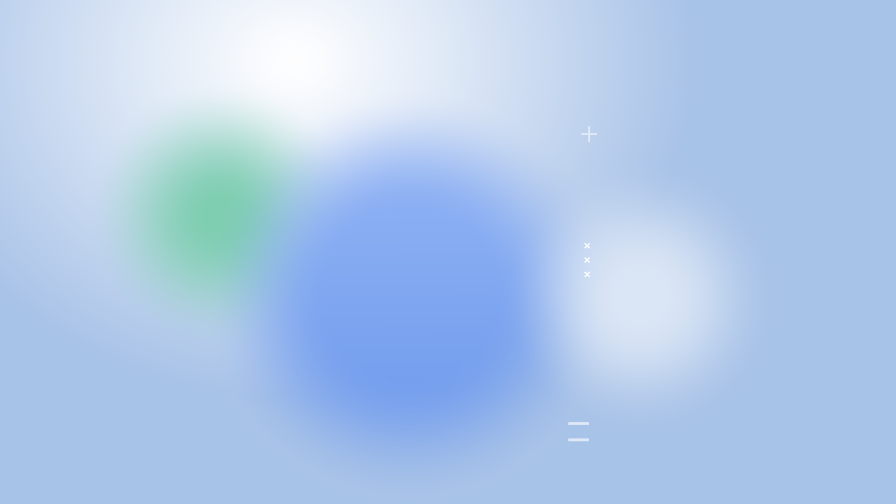
Give the GLSL for this background, as a Shadertoy shader.

```glsl
// Soft pastel backdrop: a white elliptical glow, then blurred green, blue and
// pale discs layered over a light blue ground, with a few thin line marks.
// Lengths are in canvas heights; discs are smooth radial masks mixed in order.

#define GROUND      vec3(0.660, 0.763, 0.908)
#define GREEN       vec3(0.490, 0.805, 0.690)
#define BLUE_LOW    vec3(0.455, 0.620, 0.932)
#define BLUE_HIGH   vec3(0.545, 0.685, 0.955)
#define GLOW_CENTER vec2(0.583, 0.880)
#define GLOW_RADII  vec2(0.780, 0.655)
#define MARK_ALPHA  0.62

// Opacity of a disc whose edge fades over radius +- blur.
float softDisc(vec2 p, vec2 center, float radius, float blur) {
    return 1.0 - smoothstep(radius - blur, radius + blur, length(p - center));
}

// Signed distance to a box with the given half size.
float boxDistance(vec2 p, vec2 halfSize) {
    vec2 d = abs(p) - halfSize;
    return length(max(d, 0.0)) + min(max(d.x, d.y), 0.0);
}

// Signed distance to two crossing bars.
float crossDistance(vec2 p, float arm, float halfWidth) {
    return min(boxDistance(p, vec2(arm, halfWidth)),
               boxDistance(p, vec2(halfWidth, arm)));
}

// Antialiased coverage of a shape from its signed distance.
float coverage(float d) {
    return clamp(0.5 - d * iResolution.y, 0.0, 1.0);
}

void mainImage(out vec4 fragColor, in vec2 fragCoord) {
    vec2 p = fragCoord / iResolution.y;
    vec3 white = vec3(1.0);

    // Ground and wide white glow with a rounded peak
    float glowDist = length((p - GLOW_CENTER) / GLOW_RADII);
    float glow = clamp(1.02 - sqrt(glowDist * glowDist + 0.002), 0.0, 1.0);
    vec3 color = mix(GROUND, white, glow);

    // Blurred discs, back to front
    color = mix(color, GREEN, 0.97 * softDisc(p, vec2(0.438, 0.572), 0.150, 0.125));
    vec3 blue = mix(BLUE_LOW, BLUE_HIGH, smoothstep(0.18, 0.68, p.y));
    color = mix(color, blue, 0.98 * softDisc(p, vec2(0.812, 0.415), 0.288, 0.125));
    color = mix(color, white, 0.57 * softDisc(p, vec2(1.270, 0.410), 0.160, 0.115));

    // Plus sign and pair of bars, mirrored about their middle
    float marks = crossDistance(p - vec2(1.169, 0.734), 0.0155, 0.0016);
    vec2 barPos = p - vec2(1.148, 0.1435);
    barPos.y = abs(barPos.y) - 0.0162;
    marks = min(marks, boxDistance(barPos, vec2(0.0205, 0.0028)));
    color = mix(color, white, MARK_ALPHA * coverage(marks));

    // Column of three small diagonal crosses
    vec2 q = p - vec2(1.165, 0.484);
    q.y -= 0.0285 * clamp(round(q.y / 0.0285), -1.0, 1.0);
    q = vec2(q.x + q.y, q.y - q.x) * 0.70711;
    color = mix(color, white, 0.95 * coverage(crossDistance(q, 0.0068, 0.0014)));

    fragColor = vec4(color, 1.0);
}
```
